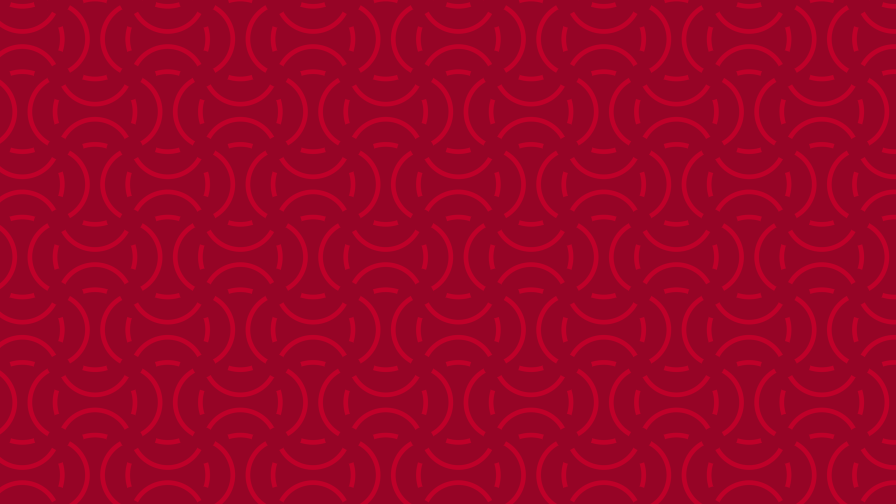
Give the GLSL for this pattern, as a Shadertoy shader.

```glsl
// Checkerboard of facing arc pairs, alternately turned a quarter, in red on crimson.

// Distance to a flat-ended arc of the given radius, centred on the +y axis.
float arcDistance(vec2 p, float radius, float halfAngle, float halfWidth) {
    p.x = abs(p.x);
    float ring = abs(length(p) - radius) - halfWidth;
    float ends = p.x * cos(halfAngle) - p.y * sin(halfAngle);
    return max(ring, ends);
}

// Two large arcs back to back, flanked by two short outer arcs.
float motifDistance(vec2 p) {
    p = abs(p);
    float large = arcDistance(vec2(p.x, 0.604 - p.y), 0.5, 1.06, 0.032);
    float small = arcDistance(p.yx, 0.55, 0.305, 0.032);
    return min(large, small);
}

void mainImage(out vec4 fragColor, in vec2 fragCoord) {
    const float cellSize = 0.1442; // share of the canvas height
    vec2 grid = (fragCoord / iResolution.y - vec2(0.7653, 0.490)) / cellSize;
    float pixel = 1.0 / (iResolution.y * cellSize);
    vec2 nearest = floor(grid + 0.5);

    // Short arcs reach into adjacent cells, so neighbours are included.
    float d = 1e3;
    for (int y = -1; y <= 1; y++) {
        for (int x = -1; x <= 1; x++) {
            vec2 cell = nearest + vec2(x, y);
            vec2 local = grid - cell;
            bool turned = mod(cell.x + cell.y, 2.0) > 0.5;
            d = min(d, motifDistance(turned ? local.yx : local));
        }
    }

    float line = 1.0 - smoothstep(-0.7 * pixel, 0.7 * pixel, d);
    vec3 color = mix(vec3(0.588, 0.016, 0.15), vec3(0.75, 0.0, 0.16), line);
    fragColor = vec4(color, 1.0);
}
```
